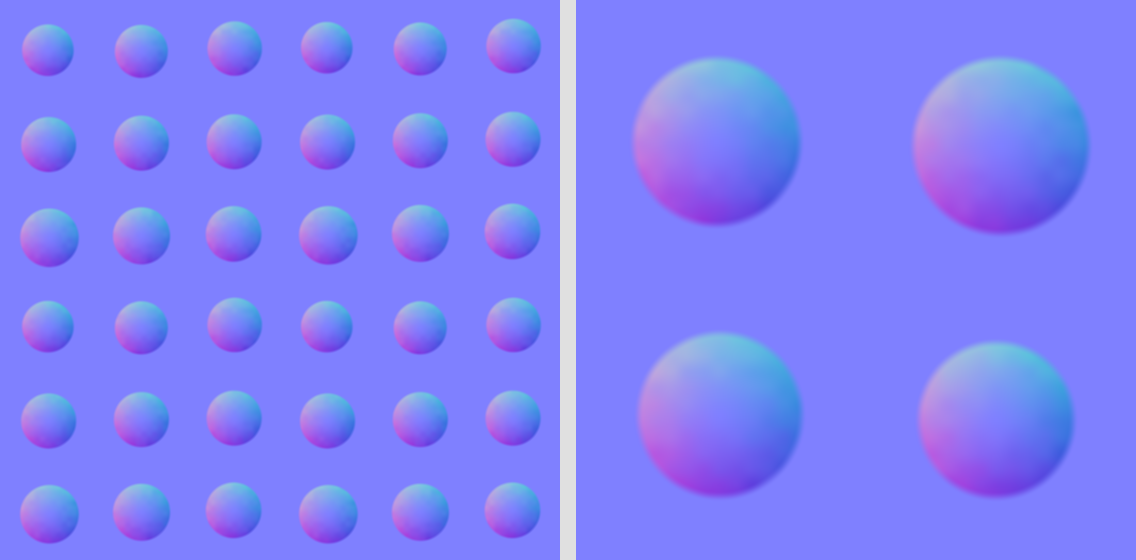
Left: the whole. Right: its middle third, enlarged.
A Shadertoy shader for this texture map:

```glsl
// Normal map of a 6 by 6 grid of soft round dimples, slightly uneven in size and place.

const float BLOCKS = 2.0;                          // blocks per side
const float DOTS = 3.0;                            // dots per block side
const vec2 FIRST_CENTRE = vec2(0.2525, 0.2512);    // centre of the upper left block
const float BLOCK_STEP = 0.498;
const float PITCH = 0.1656;                        // distance between dots
const float TOP_LEFT_DROP = 0.0044;                // extra drop of the upper left block
const float RADIUS = 0.0490;
const float RIM_BLUR = 0.0032;
const float SLOPE = 0.56;                          // tilt of the normal at the rim
const float SLOPE_POWER = 1.2;                     // above 1 flattens the middle
const float BLUE_LOSS = 0.23;                      // darkening of blue with tilt
const float GRAIN_SCALE = 105.0;
const float GRAIN_AMOUNT = 0.11;
const vec3 FLAT_NORMAL = vec3(0.497, 0.5, 1.0);

float hash(vec2 p) {
    vec3 q = fract(vec3(p.xyx) * 0.1031);
    q += dot(q, q.yzx + 33.33);
    return fract((q.x + q.y) * q.z);
}

float valueNoise(vec2 p) {
    vec2 i = floor(p), f = fract(p);
    f = f * f * (3.0 - 2.0 * f);
    return mix(mix(hash(i), hash(i + vec2(1, 0)), f.x),
               mix(hash(i + vec2(0, 1)), hash(i + vec2(1, 1)), f.x), f.y);
}

// Offset (xy, y down) and radius change (z) of a dot; cell runs from -1 to 1.
vec3 dotVariation(vec2 cell) {
    float twist = cell.x * cell.y;
    float topRow = step(cell.y, -0.5);
    float zigzag = topRow * (1.0 - 2.0 * cell.x * cell.x);
    return vec3(0.0002 * cell.y - 0.0012 * twist,
                0.0018 * zigzag - 0.0025 * cell.x - 0.0010 * twist,
                0.0018 * cell.y - 0.0013 * twist);
}

void mainImage(out vec4 fragColor, in vec2 fragCoord) {
    vec2 p = fragCoord / iResolution.xy;
    p.y = 1.0 - p.y;

    // Find the dot that owns this cell
    vec2 index = floor(p * BLOCKS * DOTS);
    vec2 block = floor(index / DOTS);
    vec2 cell = mod(index, DOTS) - 1.0;
    vec3 variation = dotVariation(cell);
    vec2 centre = FIRST_CENTRE + block * BLOCK_STEP + cell * PITCH + variation.xy;
    if (block.x + block.y < 0.5) centre.y += TOP_LEFT_DROP;

    float radius = RADIUS + variation.z;
    vec2 offset = p - centre;
    float dist = length(offset);

    // Tilt the normal inwards, with a faint mottled grain
    float r = min(dist / radius, 1.0);
    vec2 outward = offset / max(dist, 1e-5);
    vec2 tilt = -outward * SLOPE * pow(r, SLOPE_POWER);
    vec2 grainPos = (p - block * BLOCK_STEP) * GRAIN_SCALE;
    vec2 grain = vec2(valueNoise(grainPos), valueNoise(grainPos + 37.0)) - 0.5;
    tilt += grain * GRAIN_AMOUNT * r;

    // Encode as colour and blend the rim into the flat ground
    vec3 dimple = FLAT_NORMAL + vec3(0.5 * tilt, -BLUE_LOSS * length(tilt));
    float blur = max(RIM_BLUR, 1.0 / iResolution.y);
    float coverage = 1.0 - smoothstep(radius - blur, radius + blur, dist);
    fragColor = vec4(mix(FLAT_NORMAL, dimple, coverage), 1.0);
}
```
